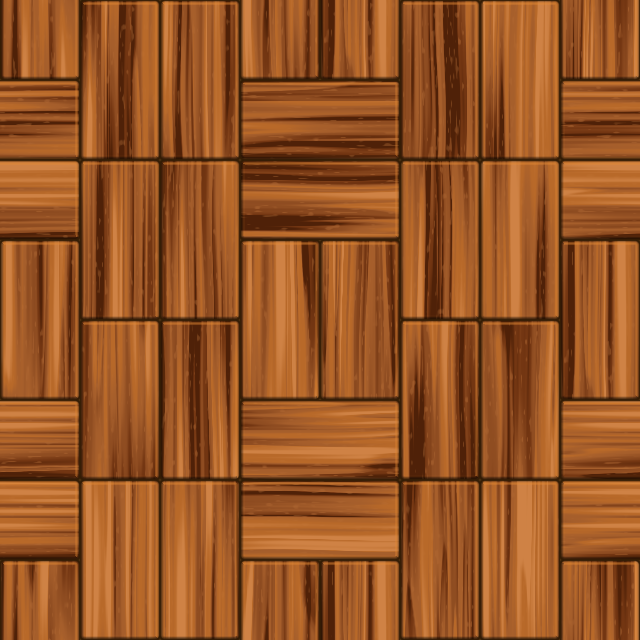
Give the GLSL for this texture, as a three.js fragment shader.

```glsl
varying vec2 vUv;

const float CELLS = 8.0;          // plank widths across the canvas
const float GAP = 0.014;          // half joint width, in plank widths
const float CORNER = 0.05;
const float SOFT = 0.012;
const float RIM = 0.032;          // depth of the bevel highlight
const vec2 LIGHT = vec2(0.6, 0.8);
const float GRAIN_CONTRAST = 1.25;
const float GRAIN_LEVEL = 0.53;
const float PLANK_VARIATION = 0.1;

const vec3 JOINT = vec3(0.20, 0.11, 0.02);
const vec3 UMBER = vec3(0.31, 0.13, 0.03);
const vec3 DEEP = vec3(0.45, 0.21, 0.07);
const vec3 BROWN = vec3(0.56, 0.30, 0.13);
const vec3 TAN = vec3(0.65, 0.37, 0.17);
const vec3 AMBER = vec3(0.72, 0.41, 0.16);
const vec3 HONEY = vec3(0.81, 0.51, 0.27);
const vec3 GLOSS = vec3(0.90, 0.54, 0.20);

float hash(vec2 p) {
  return fract(sin(dot(p, vec2(12.9898, 78.233))) * 43758.5);
}

float noise(vec2 p) {
  vec2 i = floor(p);
  vec2 f = fract(p);
  f = f * f * (3.0 - 2.0 * f);
  return mix(mix(hash(i), hash(i + vec2(1.0, 0.0)), f.x),
             mix(hash(i + vec2(0.0, 1.0)), hash(i + 1.0), f.x), f.y);
}

float roundedBox(vec2 p, vec2 halfSize, float radius) {
  vec2 e = abs(p) - halfSize + radius;
  return length(max(e, 0.0)) + min(max(e.x, e.y), 0.0) - radius;
}

vec3 woodRamp(float t) {
  vec3 c = mix(UMBER, DEEP, smoothstep(0.0, 0.16, t));
  c = mix(c, BROWN, smoothstep(0.16, 0.34, t));
  c = mix(c, TAN, smoothstep(0.34, 0.53, t));
  c = mix(c, AMBER, smoothstep(0.53, 0.72, t));
  return mix(c, HONEY, smoothstep(0.74, 1.0, t));
}

// q.x runs across the plank, q.y along it
vec3 wood(vec2 q, float seed) {
  vec2 offset = floor(vec2(seed * 157.0, seed * 391.0)) + seed;
  float x = q.x + 0.05 * (noise(vec2(q.x * 3.0, q.y * 0.7) + offset) - 0.5);

  // broad bands, long sharp-edged streaks, fine fibres and dark pores
  float broad = noise(vec2(x * 5.0, q.y * 0.4) + offset + 11.0);
  float contour = fract(noise(vec2(x * 7.0, q.y * 0.16) + offset + 23.0) * 3.0);
  float streak = contour * smoothstep(1.0, 0.85, contour);
  float fiber = noise(vec2(x * 15.0, q.y * 0.22) + offset + 37.0);
  float fine = noise(vec2(x * 30.0, q.y * 0.35) + offset + 41.0);
  float pore = smoothstep(0.7, 0.92, noise(vec2(x * 21.0, q.y * 0.3) + offset + 53.0));

  float tone = (broad - 0.5) * 0.75 + (streak - 0.42) * 0.32;
  tone += (fiber - 0.5) * 0.5 + (fine - 0.5) * 0.32;
  tone = GRAIN_LEVEL + tone * GRAIN_CONTRAST - 0.3 * pore;
  tone += (seed - 0.5) * PLANK_VARIATION;
  vec3 color = woodRamp(tone);

  // pale worn scratches, mostly in the dark bands
  float fleck = smoothstep(0.74, 0.95, noise(vec2(x * 50.0, q.y * 9.0) + offset + 71.0));
  return mix(color, HONEY, fleck * mix(0.3, 0.1, smoothstep(0.2, 0.6, tone)));
}

void main() {
  vec2 p = vUv * CELLS;
  vec2 cell = floor(p);

  // alternate column pairs: upright planks, or upright and lying pairs in turn
  bool mixedColumn = mod(cell.x + 1.0, 4.0) < 2.0;
  bool lying = mixedColumn && mod(cell.y + 1.0, 4.0) >= 2.0;
  vec2 paired = floor((cell + 1.0) * 0.5) * 2.0 - 1.0;
  vec2 origin = cell;
  if (lying) origin.x = paired.x;
  else origin.y = mixedColumn ? paired.y : floor(cell.y * 0.5) * 2.0;

  vec2 size = lying ? vec2(2.0, 1.0) : vec2(1.0, 2.0);
  vec2 local = p - origin;
  float seed = hash(mod(origin, CELLS) + 3.0);
  vec3 color = wood(lying ? local.yx : local, seed);

  // narrow bevel, lit from the upper right
  vec2 r = local - size * 0.5;
  vec2 halfSize = size * 0.5 - GAP;
  float d = roundedBox(r, halfSize, CORNER);
  vec2 e = abs(r) - halfSize;
  vec2 normal = e.x > e.y ? vec2(sign(r.x), 0.0) : vec2(0.0, sign(r.y));
  float facing = dot(normal, LIGHT);
  float highlight = smoothstep(-RIM - 0.025, -RIM, d) * smoothstep(-0.005, -RIM + 0.008, d);
  color = mix(color, GLOSS, highlight * (0.28 + 0.3 * facing));
  color *= 1.0 - (0.28 - 0.25 * facing) * smoothstep(-0.04, -0.005, d);

  // dark joints with a dusty spot where corners meet
  float dust = 0.5 * smoothstep(0.018, 0.04, d);
  vec3 joint = mix(JOINT, BROWN * vec3(0.8, 1.0, 1.0), dust);
  color = mix(color, joint, smoothstep(-SOFT, SOFT, d));

  gl_FragColor = vec4(color, 1.0);
}
```
